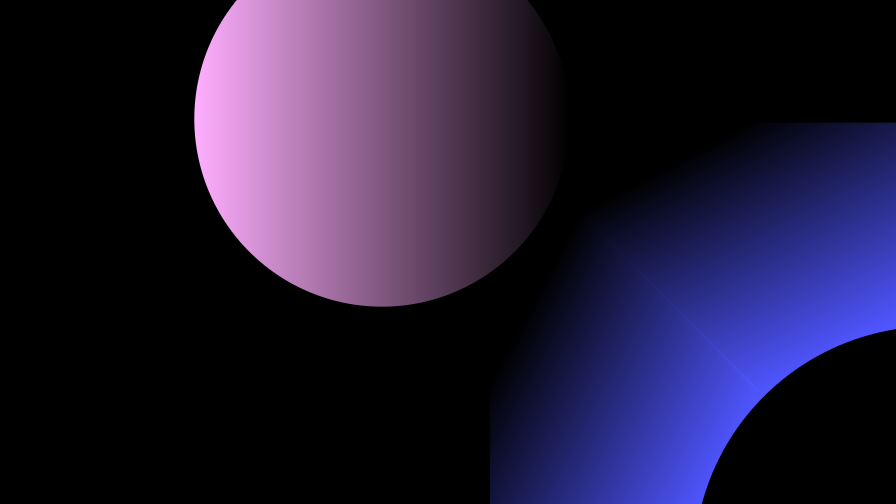
Give the GLSL for this background, as a WebGL 1 fragment shader.

```glsl
precision highp float;
// A pink disc fading to black from left to right, and a blue square panel
// with a round hole, cut off by the lower right corner of a black canvas.
// The panel glow is a linear ramp folded across the panel's diagonals.

uniform vec2 u_resolution;

// Coverage of a shape from its signed distance, softened over one pixel.
float coverage(float dist) {
  return clamp(0.5 - dist * u_resolution.y, 0.0, 1.0);
}

vec3 pinkDisc(vec2 p) {
  vec2 q = p - vec2(0.758, 0.764);
  float radius = 0.3725;
  float fade = clamp(0.5 - 0.5 * q.x / radius, 0.0, 1.0);
  return vec3(1.0, 0.685, 1.0) * fade * coverage(length(q) - radius);
}

vec3 bluePanel(vec2 p) {
  vec2 q = abs(p - vec2(1.852, -0.123));
  float major = max(q.x, q.y);
  float minor = min(q.x, q.y);

  // Tilted ramp, mirrored on the diagonal: bright at the hole, black outside.
  float ramp = dot(vec2(major, minor), vec2(0.883, 0.469));
  float glow = clamp((0.949 - ramp) / 0.486, 0.0, 1.0);

  // Faint crease where the two halves meet.
  glow *= 1.0 + 0.06 * smoothstep(0.005, 0.0, major - minor);

  float mask = coverage(major - 0.8796) * coverage(0.4757 - length(q));
  return vec3(0.31, 0.335, 1.0) * min(glow, 1.0) * mask;
}

void main() {
  // Canvas height is one unit.
  vec2 p = gl_FragCoord.xy / u_resolution.y;
  gl_FragColor = vec4(pinkDisc(p) + bluePanel(p), 1.0);
}
```
